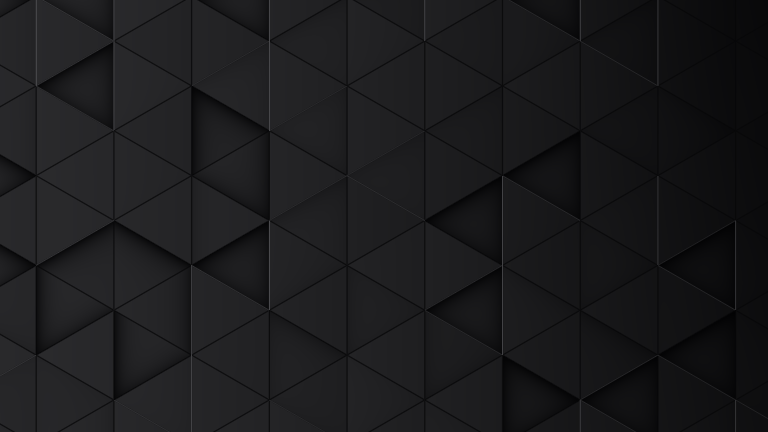
A WebGL 1 fragment shader for this pattern:

```glsl
precision highp float;

// Dark wall of equilateral triangle tiles set at uneven depths.
// Three skewed axes index each tile; hashed heights decide which
// edges receive soft shadows, dark seams or thin glints.

uniform vec2 u_resolution;

float hash(vec3 key) {
  return fract(sin(dot(key, vec3(12.99, 78.23, 37.72))) * 4375.85);
}

// About a fifth of the tiles are sunk; the rest vary gently.
float tileHeight(vec3 id) {
  float r = hash(id);
  return r < 0.2 ? 0.0 : 0.55 + 0.45 * r;
}

float lineCoverage(float dist, float halfWidth, float pixel) {
  return clamp((halfWidth - dist) / pixel + 0.5, 0.0, 1.0);
}

// Compares the tile with one neighbour.
// Returns shadow, seam coverage and glint brightness.
vec3 edgeEffects(vec3 id, vec3 offset, float side, float dist,
                 float shade, float glintLevel, float pixel) {
  vec3 neighbour = id + offset;
  float difference = tileHeight(neighbour) - tileHeight(id);
  float drop = smoothstep(0.0, 0.75, difference);
  float shadow = shade * drop * exp(-dist / 0.023);

  // Both sides of an edge share this sign and key, so lines stay whole.
  float lit = step(0.08, -side * difference);
  float chance = hash(id + neighbour + 0.37);
  lit *= step(0.45, chance) * glintLevel * (0.6 + 0.4 * chance);

  float seam = lineCoverage(dist, 0.0015, pixel);
  float glint = lit * lineCoverage(dist, 0.0010, pixel);
  return vec3(shadow, seam, glint);
}

void main() {
  vec2 uv = gl_FragCoord.xy / u_resolution;
  float pixel = 1.0 / u_resolution.y;
  vec2 p = gl_FragCoord.xy * pixel;

  // Lattice coordinates: vertical lines and two diagonal families.
  vec2 g = (p - vec2(0.0838, 0.178)) / vec2(0.1799, 0.2077);
  vec3 axes = vec3(g.x, g.y + 0.5 * g.x, g.y - 0.5 * g.x);
  vec3 id = floor(axes);
  vec3 f = axes - id;

  // Side is +1 for tiles pointing right and -1 for those pointing left.
  float side = f.y - f.z - f.x > -0.5 ? 1.0 : -1.0;
  vec3 inset = side > 0.0 ? vec3(f.x, 1.0 - f.y, f.z)
                          : vec3(1.0 - f.x, f.y, 1.0 - f.z);
  vec3 dist = inset * 0.1799;

  // Upper and left edges cast the deepest shadows.
  vec3 shade = side > 0.0 ? vec3(0.75, 0.8, 0.45)
                          : vec3(0.55, 0.45, 0.85);
  vec3 a = edgeEffects(id, vec3(-side, 0.0, 0.0), side, dist.x, shade.x, 0.34, pixel);
  vec3 b = edgeEffects(id, vec3(0.0, side, 0.0), side, dist.y, shade.y, 0.17, pixel);
  vec3 c = edgeEffects(id, vec3(0.0, 0.0, -side), side, dist.z, shade.z, 0.17, pixel);

  // Broad light falls off to the right, most of all in the upper corner.
  float light = 0.164 - 0.040 * uv.x - 0.066 * uv.x * uv.x;
  light -= 0.025 * smoothstep(0.6, 1.0, uv.x) * uv.y;
  light *= 0.96 + 0.09 * (hash(id + 5.3) - 0.5) + 0.07 * (0.5 - f.x);

  float tone = light * (1.0 - a.x) * (1.0 - b.x) * (1.0 - c.x);
  float seam = max(a.y, max(b.y, c.y));
  float glint = max(a.z, max(b.z, c.z));
  tone = mix(tone, 0.025, 0.75 * seam);
  tone += glint * (1.0 - 0.3 * uv.x);

  gl_FragColor = vec4(vec3(tone, tone, tone * 1.03 + 0.004), 1.0);
}
```
